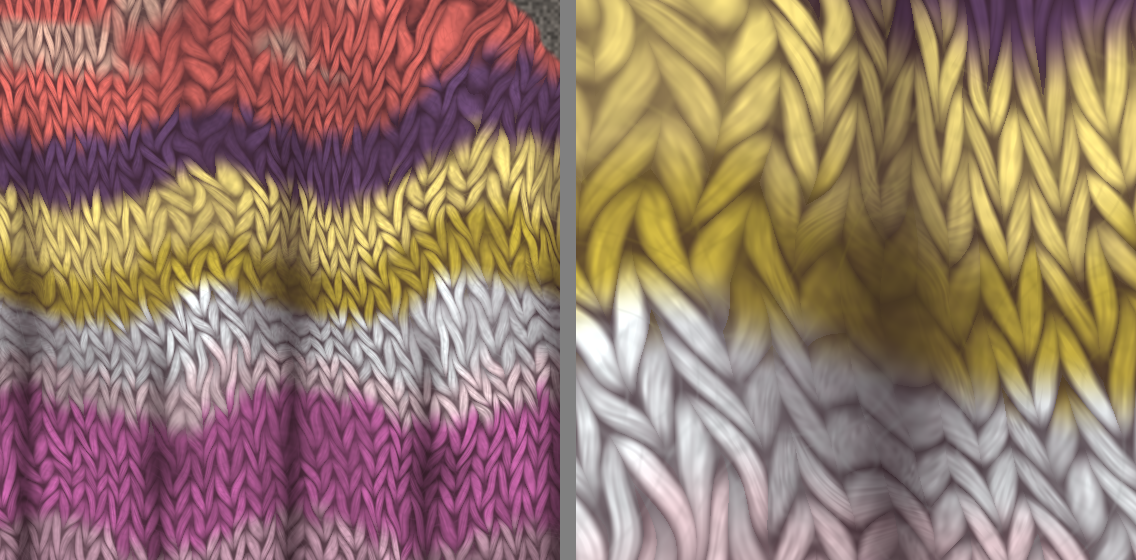
Left: the whole. Right: its middle third, enlarged.
This texture is drawn by a Shadertoy shader. Its source:

```glsl
// Fuzzy hand-knitted wool in wavy colour bands, with V stitches, folds and purl gaps.
#define WALES 20.0        // stitch columns across
#define ROWS 23.0         // stitch rows down
#define FOLD_PERIOD 0.476 // width of one pair of ribs
#define FOLD_START 0.045  // position of the first deep groove
#define WAVE 0.032        // height of the band scallops
#define LEAN 0.13         // sideways drift of the wales
#define STITCH_SLANT 1.1  // rows climbed by each half stitch
#define BLEND 0.024       // softness of the colour changes
#define FELT 0.5          // how far felting hides the stitches
#define FUZZ 0.16         // strength of the loose fibres
#define TAU 6.2831853

// Yarn colour and the depth from the top at which it begins
const vec4 YARN[9] = vec4[9](
    vec4(0.82, 0.65, 0.58, 0.00),  // rosy tan
    vec4(0.84, 0.41, 0.38, 0.105), // coral
    vec4(0.38, 0.26, 0.40, 0.230), // purple
    vec4(0.95, 0.86, 0.50, 0.345), // straw
    vec4(0.72, 0.63, 0.24, 0.455), // mustard
    vec4(0.85, 0.86, 0.87, 0.545), // ice
    vec4(0.86, 0.76, 0.78, 0.660), // blush
    vec4(0.70, 0.36, 0.59, 0.725), // magenta
    vec4(0.72, 0.56, 0.63, 0.955)  // mauve
);
const vec3 SHADOW = vec3(0.19, 0.11, 0.14);
const vec3 BACKDROP = vec3(0.37, 0.35, 0.33);

float hash(vec2 p) {
    vec3 q = fract(vec3(p.xyx) * 0.1031);
    q += dot(q, q.yzx + 33.33);
    return fract((q.x + q.y) * q.z);
}

float noise(vec2 p) {
    vec2 i = floor(p), f = fract(p);
    f = f * f * (3.0 - 2.0 * f);
    return mix(mix(hash(i), hash(i + vec2(1, 0)), f.x),
               mix(hash(i + vec2(0, 1)), hash(i + vec2(1, 1)), f.x), f.y);
}

float bell(float x, float width) { return exp(-x * x / (width * width)); }

vec3 yarnColour(float depth, float patches) {
    vec3 c = mix(YARN[0].rgb, YARN[1].rgb, patches);
    for (int i = 1; i < 9; i++)
        c = mix(c, YARN[i].rgb, smoothstep(YARN[i].w - BLEND, YARN[i].w + BLEND, depth));
    return c;
}

// Soft curved hairs, stretched along a given angle
float hairs(vec2 p, float angle) {
    float c = cos(angle), s = sin(angle);
    float n = noise(mat2(c, s, -s, c) * p * vec2(14.0, 75.0) + 5.0 * noise(p * 11.0));
    return smoothstep(0.65, 1.0, 1.0 - abs(2.0 * n - 1.0));
}

void mainImage(out vec4 fragColor, in vec2 fragCoord) {
    vec2 p = fragCoord / iResolution.xy;
    float down = 1.0 - p.y;
    float phase = fract((p.x - FOLD_START) / FOLD_PERIOD);

    // Scalloped bands that climb towards the upper right
    float crest = 0.2 + 0.33 * smoothstep(0.48, 0.76, down);
    float climb = 0.14 * max(0.0, 1.0 - down / 0.65) * smoothstep(0.5, 0.92, p.x);
    float depth = down - WAVE * cos(TAU * (phase - crest)) + climb
                + 0.028 * (noise(p * 8.0 + 31.0) - 0.5);

    // Fabric coordinates: wales slide right through the folds, rows are uneven
    float sway = 0.75 + 0.25 * cos(TAU * (phase - 0.4));
    float u = p.x - LEAN * sway * (smoothstep(0.3, 0.82, down) - 1.0);
    u -= 0.35 * (p.x - 0.35) * max(0.0, 0.35 - down);
    u = (u - FOLD_START) * WALES + 0.8 * (noise(p * 8.0) - 0.5)
      + 0.25 * (noise(p * 23.0 + 5.0) - 0.5);
    float grooveDist = min(phase, 1.0 - phase) * FOLD_PERIOD;
    float purl = bell(grooveDist, 0.062) * smoothstep(0.43, 0.51, down)
               * (1.0 - smoothstep(0.59, 0.68, down));
    float side = fract(u) - 0.5;
    float across = 2.0 * abs(side);
    float v = depth * ROWS + 0.9 * (noise(p * 10.0 + 7.0) - 0.5)
            + 0.35 * (noise(p * 26.0 + 9.0) - 0.5)
            + mix(STITCH_SLANT, 0.3, purl) * across;

    // One slanted strand per half stitch, of varying thickness
    vec2 id = vec2(2.0 * floor(u) + step(0.0, side), floor(v));
    vec2 q = vec2(across - 0.5, fract(v) - 0.5);
    float rnd = mix(hash(id + 50.0), 0.5, purl);
    float girth = mix(4.8, 3.4, hash(id + 90.0));
    float radius = q.y * q.y * girth + q.x * q.x * mix(3.2, 0.6, purl);
    float body = smoothstep(-0.4, 0.85, 1.0 - radius);
    float fibre = noise(vec2(q.x * 3.0, q.y * 9.0) + rnd * 60.0) - 0.5;
    float ply = sin(TAU * (q.y * 2.0 + q.x * 1.3)) * 0.05;
    float light = body * (0.75 + 0.5 * rnd + 0.35 * fibre + ply);

    // Felted wool hides the stitches in patches
    float felt = 0.55 * noise(p * 8.0 + 20.0) + 0.45 * noise(p * 26.0);
    light = mix(light, 0.48, FELT * smoothstep(0.2, 0.85, felt));

    // Folds: deep and shallow grooves, purl hollows, cast shadow
    float lower = smoothstep(0.55, 0.68, down);
    float shallow = (phase - 0.5) * FOLD_PERIOD + 0.01 * (noise(p * 14.0) - 0.5);
    float shade = 1.0 - 0.65 * lower * bell(grooveDist, 0.02);
    shade *= 1.0 - 0.5 * lower * bell(shallow, 0.022);
    shade *= 1.0 - 0.4 * purl;
    shade *= 1.0 - 0.45 * bell(shallow - 0.02, 0.06) * bell(down - 0.84, 0.05);
    shade *= 1.0 - 0.4 * bell(grooveDist, 0.028) * (1.0 - lower) * smoothstep(0.1, 0.35, down);
    shade *= 0.8 + 0.36 * noise(p * 6.0 + 3.0);

    // Dye the wool, then lay loose fibres on top
    float patches = smoothstep(0.4, 0.75, noise(p * vec2(8.0, 11.0) + 11.0));
    vec3 wool = yarnColour(depth + 0.036 * (rnd - 0.5), patches);
    vec3 colour = mix(mix(SHADOW, wool, 0.24), wool * 1.06, clamp(light, 0.0, 1.1));
    colour = mix(SHADOW * 0.8, colour, clamp(shade, 0.0, 1.08));
    float loose = hairs(p, 0.5) + hairs(p + 4.0, 2.2) + hairs(p + 8.0, 1.3);
    colour = mix(colour, wool * 0.8 * mix(0.6, 1.0, shade), FUZZ * loose);
    colour *= 0.96 + 0.08 * noise(p * 150.0);

    // Speckled backdrop past the upper right edge
    vec3 backdrop = BACKDROP * (0.7 + 0.6 * noise(p * 150.0));
    float outside = p.x - 0.915 - 0.75 * down + 0.02 * (noise(p * 40.0) - 0.5);
    fragColor = vec4(mix(colour, backdrop, smoothstep(-0.008, 0.008, outside)), 1.0);
}
```
